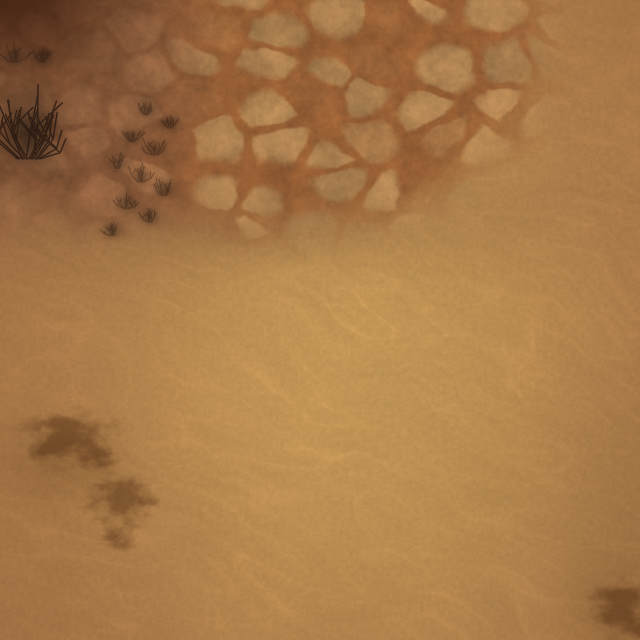
Give the GLSL for this texture, as a Shadertoy shader.

```glsl
// Desert ground: rippled sand, a stony red clearing, dry shrubs and damp stains.
const vec3 SAND_EDGE = vec3(0.62, 0.43, 0.26);
const vec3 SAND_GLOW = vec3(0.76, 0.585, 0.335);
const vec3 RED_EARTH = vec3(0.58, 0.36, 0.2);
const vec3 DUSK_EARTH = vec3(0.5, 0.32, 0.205);
const vec3 STONE_PALE = vec3(0.7, 0.53, 0.335);
const vec3 STONE_DUSK = vec3(0.61, 0.415, 0.275);
const vec3 DEEP_SHADE = vec3(0.27, 0.14, 0.075);
const vec3 STAIN = vec3(0.4, 0.25, 0.125);
const vec3 TWIG = vec3(0.15, 0.09, 0.06);
const vec2 STONE_REPEAT = vec2(11.0, 15.0);
const vec2 SHRUB_BASE = vec2(0.045, 0.752);
const float RIPPLE = 0.055;
const float GRAIN = 0.045;

vec2 hash2(vec2 p) {
    vec3 q = fract(p.xyx * vec3(0.1031, 0.103, 0.0973));
    q += dot(q, q.yzx + 33.33);
    return fract((q.xx + q.yz) * q.zy);
}

float corner(vec2 i, vec2 f, vec2 o) { return dot(hash2(i + o) * 2.0 - 1.0, f - o); }

// Gradient noise
float noise(vec2 p) {
    vec2 i = floor(p), f = fract(p), u = f * f * (3.0 - 2.0 * f), e = vec2(0, 1);
    return mix(mix(corner(i, f, e.xx), corner(i, f, e.yx), u.x),
               mix(corner(i, f, e.xy), corner(i, f, e.yy), u.x), u.y);
}

float fbm(vec2 p) {
    float sum = 0.0, amp = 0.6;
    for (int i = 0; i < 4; i++, amp *= 0.5) {
        sum += amp * noise(p);
        p = mat2(1.6, 1.2, -1.2, 1.6) * p + 7.3;
    }
    return sum;
}

// Nearest distance, gap to the second nearest, two random values
vec4 cells(vec2 p) {
    vec2 base = floor(p), id = base;
    float near = 9.0, next = 9.0;
    for (int i = 0; i < 9; i++) {
        vec2 c = base + vec2(i % 3 - 1, i / 3 - 1);
        float d = length(c + 0.1 + 0.8 * hash2(c) - p);
        if (d < near) { next = near; near = d; id = c; }
        else next = min(next, d);
    }
    return vec4(near, next - near, hash2(id + 41.0));
}

float segment(vec2 p, vec2 a, vec2 b) {
    vec2 d = b - a;
    return length(p - a - d * clamp(dot(p - a, d) / dot(d, d), 0.0, 1.0));
}

float ring(vec2 p, vec2 centre, vec2 size) { return length((p - centre) / size); }

float glow(vec2 p, vec2 centre, vec2 size) {
    float r = ring(p, centre, size);
    return exp(-r * r);
}

// Fan of forked stems
float plant(vec2 p, float height, int stems, float width, float seed) {
    if (abs(p.x) > height * 1.1 || abs(p.y - 0.5 * height) > height) return 0.0;
    float d = 1.0, aa = 1.0 / iResolution.y;
    for (int i = 0; i < stems; i++) {
        vec2 r = hash2(vec2(float(i), seed));
        float t = (float(i) + 0.5) / float(stems) * 2.0 - 1.0, a = t * 0.75 + r.y - 0.5;
        vec2 root = vec2(t * height * 0.16, 0.0);
        vec2 tip = height * (0.55 + 0.45 * r.x) * vec2(sin(a), cos(a));
        vec2 knee = mix(root, tip, 0.5) + vec2(t, -0.5) * height * 0.1;
        vec2 fork = knee + height * vec2((r.x - 0.5) * 0.7, 0.3);
        d = min(min(d, segment(p, root, knee)), min(segment(p, knee, tip), segment(p, knee, fork)));
    }
    return 1.0 - smoothstep(width - aa * 0.5, width + aa, d);
}

vec3 sand(vec2 p) {
    vec3 col = mix(SAND_EDGE, SAND_GLOW, glow(p, vec2(0.56, 0.43), vec2(0.42, 0.56)));
    col *= (1.0 - 0.06 * glow(p, vec2(0.98, 0.18), vec2(0.18))) * (1.0 + 0.06 * fbm(p * 4.0));
    // Fine wind ripples slope down to the right
    vec2 q = mat2(0.91, 0.42, -0.42, 0.91) * p;
    q += 0.09 * vec2(noise(p * 5.0), noise(p * 5.0 + 19.0)) + 0.015 * noise(p * 17.0);
    float crest = pow(1.0 - min(abs(noise(q * vec2(7, 22))) * 2.0, 1.0), 12.0);
    return col * (1.0 + RIPPLE * (crest * (0.5 + noise(p * 9.0)) + 0.6 * noise(q * vec2(15, 50))));
}

vec3 stones(vec2 p, float dusk) {
    float mottled = fbm(p * 24.0) + 0.5 * fbm(p * 75.0);
    vec2 warp = 0.02 * vec2(fbm(p * 20.0), fbm(p * 20.0 + 31.0));
    vec4 c = cells((p + warp) * STONE_REPEAT);
    float gap = 0.01 + 0.13 * c.z;
    float cover = smoothstep(gap, gap + 0.16, c.y) * (1.0 - smoothstep(0.42, 0.68, c.x));
    cover *= smoothstep(0.0, 0.35, c.w) * mix(0.92, 0.6, dusk);
    vec3 earth = mix(RED_EARTH, DUSK_EARTH, dusk) * (1.0 + 0.28 * mottled);
    vec3 rock = mix(STONE_PALE, STONE_DUSK, dusk) * (0.95 + 0.16 * (c.z - c.x) + 0.24 * mottled);
    return mix(earth, rock, cover);
}

void mainImage(out vec4 fragColor, in vec2 fragCoord) {
    vec2 p = fragCoord / iResolution.xy;
    float rough = fbm(p * 9.0);
    // Stony clearing, dim left bank and dark corner
    float dusk = 1.0 - smoothstep(0.2, 0.36, p.x + 0.08 * rough);
    float clearing = 1.0 - smoothstep(0.72, 1.08, ring(p, vec2(0.47, 0.93), vec2(0.41, 0.31)) + 0.16 * rough);
    float bank = smoothstep(0.61, 0.71, p.y + 0.06 * rough) * (1.0 - smoothstep(0.28, 0.46, p.x));
    vec3 col = sand(p) * (1.0 - vec3(0.13, 0.16, 0.12) * glow(p, vec2(0.36, 0.66), vec2(0.38, 0.07)));
    col = mix(col, stones(p, dusk), max(clearing, bank) * 0.94);
    float shade = ring(p, vec2(0, 1.02), vec2(0.27, 0.19)) + 0.35 * rough;
    col = mix(col, DEEP_SHADE, 0.92 - 0.92 * smoothstep(0.1, 1.1, shade));
    // Damp stains with ragged edges and pale cracks
    float lower = min(ring(p, vec2(0.19, 0.218), vec2(0.062, 0.048)), ring(p, vec2(0.18, 0.16), vec2(0.04, 0.026)));
    float stain = min(lower, ring(p, vec2(0.108, 0.312), vec2(0.085, 0.05)));
    stain = min(stain, ring(p, vec2(0.975, 0.04), vec2(0.055)));
    float damp = smoothstep(-0.05, 0.8, 1.0 - stain + 1.4 * fbm(p * vec2(22, 34)));
    float halo = glow(p, vec2(0.1, 0.275), vec2(0.09, 0.06)) + glow(p, vec2(0.97, 0.04), vec2(0.07));
    col = mix(col, STAIN, min(0.6 * damp + 0.28 * halo, 0.8));
    float crack = 1.0 - smoothstep(0.0, 0.09, cells(p * 24.0 + rough).y);
    col = mix(col, SAND_EDGE, 0.4 * crack * (1.0 - smoothstep(0.5, 0.9, lower)));
    // Shrub and tufts
    col *= 1.0 - 0.5 * glow(p, SHRUB_BASE + vec2(0, 0.04), vec2(0.045, 0.05));
    col = mix(col, TWIG, 0.85 * plant(p - SHRUB_BASE, 0.118, 19, 0.0007, 3.0));
    for (float k = 0.0; k < 12.0; k++) {
        vec2 root = vec2(0.175 + 0.095 * fract(k * 0.618), 0.632 + 0.021 * k);
        if (k > 9.0) root = vec2(0.023 + 0.043 * (k - 10.0), 0.903);
        col *= 1.0 - 0.3 * glow(p, root + vec2(0, 0.008), vec2(0.014, 0.012));
        col = mix(col, TWIG, 0.4 * plant(p - root, 0.022 + 0.014 * hash2(vec2(k, 8)).x, 6, 0.0004, k));
    }
    col *= 1.0 + GRAIN * (noise(p * 230.0) + noise(p * 110.0));
    fragColor = vec4(clamp(col, 0.0, 1.0), 1.0);
}
```
